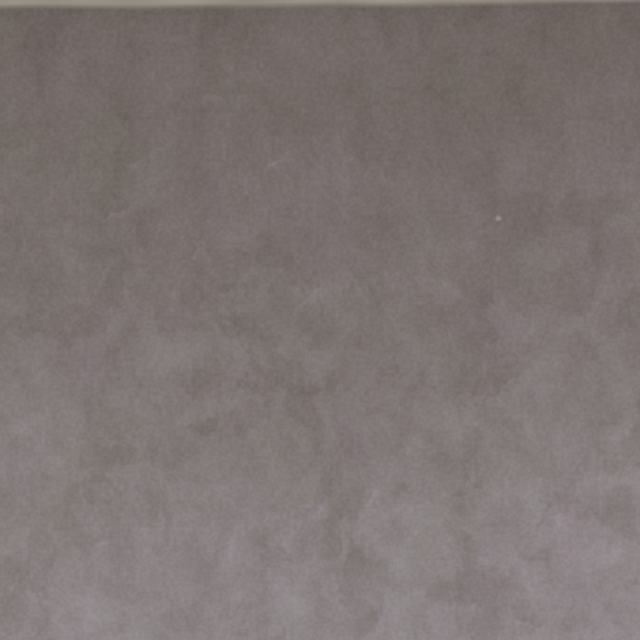
Write a WebGL 2 fragment shader that draws this texture.

```glsl
#version 300 es
precision highp float;

uniform vec2 u_resolution;
out vec4 fragColor;

vec2 hash2(vec2 p) {
    vec3 q = fract(vec3(p.xyx) * vec3(0.1031, 0.1030, 0.0973));
    q += dot(q, q.yzx + 33.33);
    return fract((q.xx + q.yz) * q.zy);
}

vec2 gradient(vec2 cell) {
    float angle = 6.2832 * hash2(cell + 71.0).x;
    return vec2(cos(angle), sin(angle));
}

float gradientNoise(vec2 p) {
    vec2 i = floor(p), f = fract(p);
    vec2 u = f * f * f * (f * (f * 6.0 - 15.0) + 10.0);
    vec2 e = vec2(0.0, 1.0);
    float low = mix(dot(gradient(i), f), dot(gradient(i + e.yx), f - e.yx), u.x);
    float high = mix(dot(gradient(i + e.xy), f - e.xy), dot(gradient(i + 1.0), f - 1.0), u.x);
    return mix(low, high, u.y);
}

float fbm(vec2 p) {
    float sum = 0.0, amplitude = 1.0;
    for (int i = 0; i < 5; i++) {
        sum += amplitude * gradientNoise(p);
        p = mat2(1.6, 1.2, -1.2, 1.6) * p + 17.3;
        amplitude *= 0.58;
    }
    return sum;
}

// Faint trowel ridges: a crisp upper edge fading downwards
float trowelMarks(vec2 uv) {
    float marks = 0.0;
    for (int i = 0; i < 18; i++) {
        vec2 seed = vec2(float(i) * 3.7 + 1.0, 5.0);
        vec2 centre = 0.06 + vec2(0.88, 0.8) * hash2(seed);
        vec2 shape = hash2(seed + 40.0);
        float angle = (shape.x - 0.4) * 1.4;
        vec2 d = mat2(cos(angle), -sin(angle), sin(angle), cos(angle)) * (uv - centre);
        d.y += 0.018 * gradientNoise(vec2(d.x * 24.0, float(i) * 4.3));
        d.y += 0.005 * gradientNoise(uv * 70.0);
        float extent = 0.025 + 0.07 * shape.y;
        float along = 1.0 - smoothstep(0.3 * extent, extent, abs(d.x));
        float across = smoothstep(0.003, -0.002, d.y) * exp(min(d.y, 0.0) / 0.01);
        float wear = max(0.5 + 1.6 * gradientNoise(uv * 32.0 + float(i)), 0.0);
        marks += along * across * wear * (0.5 + 0.5 * shape.x);
    }
    return marks;
}

void main() {
    vec2 uv = gl_FragCoord.xy / u_resolution;
    vec2 warp = vec2(fbm(uv * 7.0 + 4.0), fbm(uv * 7.0 + 31.0));
    vec2 p = uv + 0.025 * warp;

    // Light falls off towards the top
    float lower = 1.0 - smoothstep(0.35, 0.8, uv.y);
    float tone = mix(0.93, 0.44, smoothstep(-0.1, 0.66, uv.y));
    tone -= 0.2 * smoothstep(0.55, 1.0, uv.y);
    tone += 0.08 * smoothstep(0.75, 1.0, uv.x) * (1.0 - smoothstep(0.6, 0.9, uv.y));

    // Broad clouds, then smaller ragged patches that are stronger below
    tone += 0.07 * fbm(p * 3.6 + 9.0);
    tone += (0.08 + 0.07 * lower) * fbm(p * vec2(9.0, 8.0) + 52.0);
    tone += (0.09 + 0.08 * lower) * fbm(p * vec2(23.0, 19.0) + 140.0);
    float stain = fbm(p * vec2(8.5, 7.0) + 83.0);
    tone -= (0.04 + 0.09 * lower) * smoothstep(0.18, 0.36, stain);

    // Soft vertical streaks above
    tone += 0.07 * (1.0 - lower) * fbm(p * vec2(24.0, 6.0) + 13.0);
    tone += 0.3 * trowelMarks(uv);

    // Fine grain
    tone += 0.15 * gradientNoise(uv * 170.0) + 0.11 * gradientNoise(uv * 90.0 + 8.0);

    vec3 color = mix(vec3(0.4, 0.362, 0.34), vec3(0.572, 0.542, 0.55), clamp(tone, -0.1, 1.12));

    // Patches drifting between greenish and violet grey
    float tint = fbm(p * 5.0 + 120.0) + 0.3 * (uv.x - 0.5);
    color += vec3(0.003, -0.007, 0.007) * clamp(tint, -0.7, 0.7);

    // Small pale speck
    float speck = 1.0 - smoothstep(0.001, 0.007, length(uv - vec2(0.779, 0.659)));
    color += 0.13 * speck;

    // Shadow and blurred pale strip along the top edge
    float edge = 0.988 + 0.01 * uv.x * uv.x + 0.003 * gradientNoise(vec2(uv.x * 7.0, 2.0));
    float below = edge - uv.y;
    color -= 0.03 * exp(-max(below, 0.0) / 0.018);
    vec3 strip = vec3(0.585, 0.56, 0.52) + 0.06 * gradientNoise(uv * vec2(9.0, 60.0));
    color = mix(color, strip, smoothstep(0.006, -0.008, below));

    fragColor = vec4(color, 1.0);
}
```
